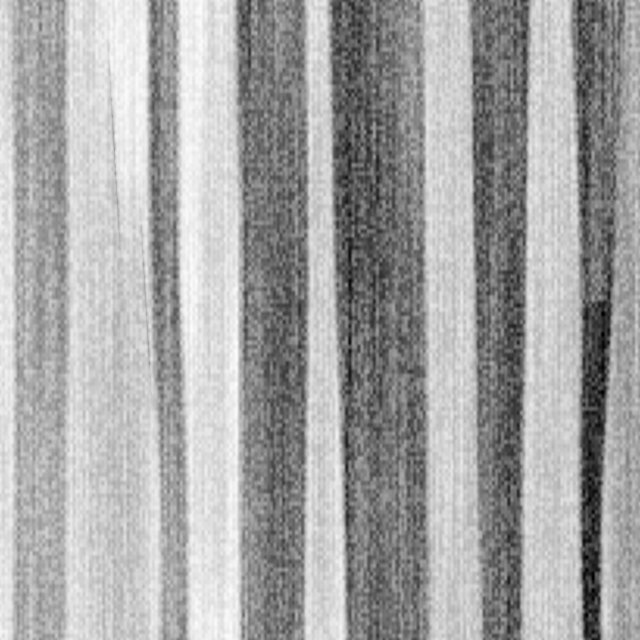
This texture is drawn by a WebGL 2 fragment shader. Its source:

```glsl
#version 300 es
precision highp float;

uniform vec2 u_resolution;
out vec4 fragColor;

#define BANDS 6
#define BAND_PITCH 0.1732
#define LIGHT_LEFT 0.945
#define LIGHT_RIGHT 0.81
#define BAND_LEFT 0.57
#define BAND_RIGHT 0.39
#define BLOCK_TONE 0.16
#define GRAIN 0.46
#define STRIATION 0.32
#define STREAK 0.20
#define WEAVE 0.016

float hash(vec2 p) {
    vec3 q = fract(vec3(p.xyx) * 0.1031);
    q += dot(q, q.yzx + 33.33);
    return fract((q.x + q.y) * q.z);
}

float noise(vec2 p) {
    vec2 cell = floor(p);
    vec2 f = fract(p);
    f = f * f * (3.0 - 2.0 * f);
    float low = mix(hash(cell), hash(cell + vec2(1, 0)), f.x);
    float high = mix(hash(cell + vec2(0, 1)), hash(cell + vec2(1, 1)), f.x);
    return mix(low, high, f.y);
}

// Soft strip: 1 inside the half width, 0 outside
float strip(float offset, float halfWidth, float softness) {
    return 1.0 - smoothstep(halfWidth - softness, halfWidth + softness, abs(offset));
}

// Pale ground with broad veils and a grey right margin
float groundTone(float x, float down) {
    float tone = mix(LIGHT_LEFT, LIGHT_RIGHT, smoothstep(0.35, 0.72, x));
    float veil = smoothstep(0.35, 0.85, noise(vec2(x * 24.0, down * 1.5) + 5.0));
    tone -= 0.09 * veil;
    tone -= 0.08 * strip(x - 0.18, 0.05, 0.04) * smoothstep(0.1, 0.6, down);
    return mix(tone, 0.66, smoothstep(0.945, 0.975, x));
}

// Thin slanted creases that fade at both ends
float creases(float x, float down) {
    float shade = 0.0;
    for (int k = 0; k < 3; k++) {
        float n = float(k);
        float path = 0.165 + 0.035 * n + 0.06 * down;
        float start = 0.24 * n;
        float visible = smoothstep(start, start + 0.2, down)
                      * (1.0 - smoothstep(start + 0.3, start + 0.45, down));
        shade += visible * strip(x - path, 0.001, 0.0035);
        shade += 0.3 * visible * smoothstep(-0.022, 0.0, x - path) * step(x, path);
    }
    return shade;
}

// Dark upright bands, leaning and tapering, then the block in the last one
float addBands(float tone, float x, float down) {
    float offset = 0.0;
    float halfWidth = 0.0;
    for (int i = 0; i < BANDS; i++) {
        float n = float(i);
        float place = n / float(BANDS - 1);
        float lean = (hash(vec2(n, 3.7)) - 0.3) * 0.03;
        float wobble = 0.008 * (noise(vec2(n * 9.0, down * 2.5)) - 0.5);
        float centre = 0.061 + BAND_PITCH * n + 0.03 * abs(sin(1.9 * n));
        offset = x - centre - lean * (down - 0.5) - wobble;
        halfWidth = 0.046 + 0.024 * sin(1.6 * (n - 2.0) + 0.25);
        halfWidth *= exp((0.1 + 1.1 * pow(place, 6.0)) * (0.5 - down));

        float ridge = (offset / halfWidth - 0.45 * cos(3.14159 * n)) / 0.35;
        float bandTone = mix(BAND_LEFT, BAND_RIGHT, place);
        bandTone += 0.16 * (noise(vec2(n * 7.0 + 2.0, down * 2.2)) - 0.5);
        bandTone -= 0.15 * place * exp(-ridge * ridge) * (1.2 - down);
        bandTone += STREAK * (noise(vec2(x * 46.0, down * 1.3)) - 0.5);
        float softness = mix(0.004, 0.010, hash(vec2(n, 8.1)));
        tone = mix(tone, bandTone, strip(offset, halfWidth, softness));
    }
    float below = smoothstep(0.468, 0.476, down);
    float core = strip(offset, halfWidth * 0.55, 0.005);
    tone += 0.14 * core * (1.0 - below) * smoothstep(0.0, 0.3, down);
    return mix(tone, BLOCK_TONE, below * strip(offset, halfWidth * 0.85, 0.005));
}

// Fine upright lines, faint cross threads and grain, stronger in the darks
float addTexture(float tone, vec2 uv) {
    float ink = clamp(1.0 - tone, 0.0, 0.65);
    float grain = noise(uv * vec2(205.0, 155.0)) - 0.5;
    float lines = noise(vec2(uv.x * 190.0, uv.y * 4.0) + 40.0) - 0.5;
    float threads = noise(vec2(uv.x * 6.0, uv.y * 130.0) + 80.0) - 0.5;
    tone += grain * (0.04 + GRAIN * ink);
    tone += lines * (0.04 + STRIATION * ink);
    tone += WEAVE * (threads + 0.7 * sin(uv.x * 128.0 * 6.28318));
    return tone;
}

void main() {
    vec2 uv = gl_FragCoord.xy / u_resolution;
    float down = 1.0 - uv.y;
    float tone = groundTone(uv.x, down) - 0.2 * creases(uv.x, down);
    tone = addBands(tone, uv.x, down);
    tone = addTexture(tone, uv);
    fragColor = vec4(vec3(clamp(tone, 0.0, 1.0)), 1.0);
}
```
